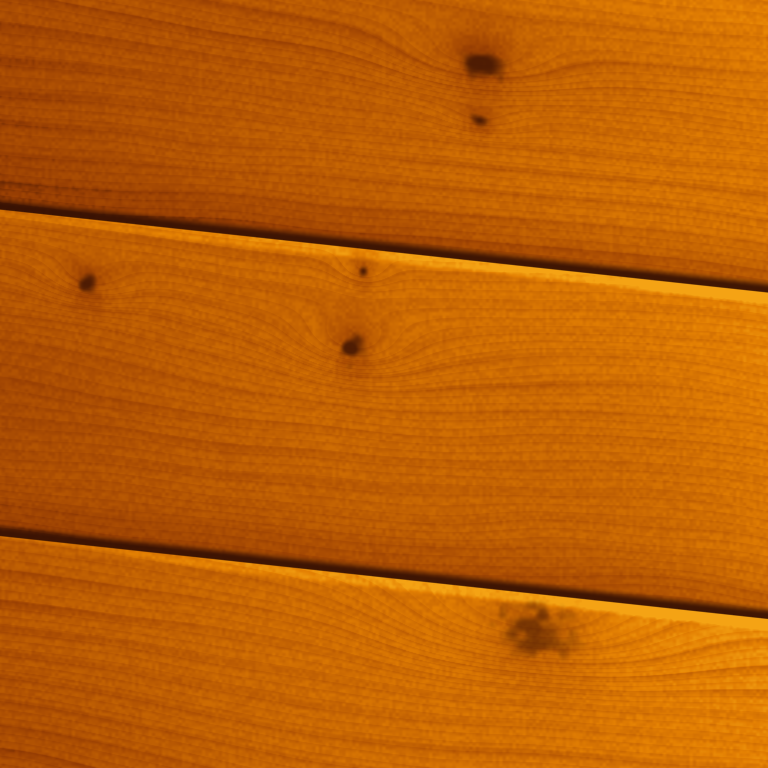
Reproduce this texture procedurally as a Shadertoy shader.

```glsl
// Amber-lit pine boards: tilted planks with seams, growth rings and knots.

const float PLANK_HEIGHT = 0.425;
const float SEAM_OFFSET = 0.303;   // height of the lower seam at the left edge
const float TILT = 0.108;          // downward slope of the boards
const float SEAM_WIDTH = 0.036;    // fractions of one plank
const float BEVEL_WIDTH = 0.045;
const float RING_COUNT = 28.0;     // growth rings per canvas height
const float FINE_COUNT = 88.0;
const float RING_DEPTH = 0.20;
const float FINE_DEPTH = 0.07;
const float SPECKLE = 0.13;
const vec2 EYE_SCALE = vec2(4.5, 2.3); // ring distortion relative to knot size

const vec3 SEAM_COLOR = vec3(0.20, 0.06, 0.01);
const vec3 KNOT_COLOR = vec3(0.25, 0.08, 0.01);
const vec3 WOOD[6] = vec3[6](
    vec3(0.41, 0.15, 0.01), vec3(0.59, 0.24, 0.01), vec3(0.68, 0.31, 0.01),
    vec3(0.78, 0.40, 0.01), vec3(0.89, 0.50, 0.01), vec3(0.96, 0.64, 0.08));

// Knots: centre, then radii along and across the board.
const int KNOT_COUNT = 6;
const vec4 KNOTS[KNOT_COUNT] = vec4[KNOT_COUNT](
    vec4(0.627, 0.915, 0.028, 0.019), vec4(0.625, 0.843, 0.013, 0.009),
    vec4(0.115, 0.630, 0.014, 0.014), vec4(0.473, 0.647, 0.008, 0.010),
    vec4(0.460, 0.545, 0.018, 0.019), vec4(0.700, 0.180, 0.046, 0.032));

float hash(vec2 p) {
    vec3 q = fract(vec3(p.xyx) * 0.1031);
    q += dot(q, q.yzx + 33.33);
    return fract((q.x + q.y) * q.z);
}

float noise(vec2 p) {
    vec2 i = floor(p), f = fract(p);
    f = f * f * (3.0 - 2.0 * f);
    return mix(mix(hash(i), hash(i + vec2(1, 0)), f.x),
               mix(hash(i + vec2(0, 1)), hash(i + vec2(1, 1)), f.x), f.y);
}

// Straightens the tilt so that boards run along x.
vec2 toBoard(vec2 p) {
    return vec2(p.x, p.y + TILT * p.x);
}

float plankCoord(vec2 board) {
    return (board.y - SEAM_OFFSET) / PLANK_HEIGHT;
}

// Late wood: darkens slowly, then ends on a sharper edge.
float growthRing(float phase) {
    float f = fract(phase);
    return smoothstep(0.45, 0.90, f) * (1.0 - smoothstep(0.90, 1.0, f));
}

vec3 woodColor(float tone) {
    float t = clamp(tone, 0.0, 1.0) * 5.0;
    int i = min(int(t), 4);
    return mix(WOOD[i], WOOD[i + 1], t - float(i));
}

void mainImage(out vec4 fragColor, in vec2 fragCoord) {
    vec2 uv = fragCoord / iResolution.xy;
    vec2 board = toBoard(uv);
    float coord = plankCoord(board);
    float plank = floor(coord);
    float across = coord - plank;
    float pixel = 1.5 / (iResolution.y * PLANK_HEIGHT);
    vec2 seed = vec2(17.0, 31.0) * (plank + 4.0);

    // Knots bend the rings, stain the wood around them and darken the core.
    float bend = 0.0, stain = 0.0, core = 0.0;
    float rough = noise(uv * 75.0 + seed) - 0.5;
    for (int i = 0; i < KNOT_COUNT; i++) {
        vec2 center = toBoard(KNOTS[i].xy);
        if (floor(plankCoord(center)) != plank) continue;
        vec2 radius = KNOTS[i].zw;
        vec2 d = board - center;
        vec2 eye = d / (radius * EYE_SCALE);
        vec2 halo = d / (radius * vec2(1.5, 2.4));
        bend += 3.0 * radius.y * exp(-dot(eye, eye));
        stain += exp(-dot(halo, halo));
        float r = length(d / radius) + rough * 0.9;
        float density = mix(0.85, 0.55, smoothstep(0.03, 0.045, radius.x));
        core = max(core, density * (1.0 - smoothstep(0.2, 1.25, r)));
    }

    // Wandering grain follows the board.
    float wander = noise(board * vec2(2.2, 5.0) + seed) * 0.055
                 + noise(board * vec2(7.0, 18.0) + seed) * 0.009;
    float grain = board.y + wander + bend;
    float patchy = noise(board * vec2(3.0, 14.0) + seed.yx);
    float rings = growthRing(grain * RING_COUNT) * mix(0.15, 1.0, patchy * patchy);
    float fine = growthRing(grain * FINE_COUNT);

    // Warm light from the right, with shade toward the foot of each plank.
    float tone = 0.43 + 0.34 * uv.x + 0.08 * (0.5 - uv.y) + 0.20 * (across - 0.5);
    tone += 0.14 * (noise(board * vec2(2.5, 6.0) + seed) - 0.5);
    tone -= 0.16 * (1.0 - smoothstep(0.0, 0.20, across));
    tone -= RING_DEPTH * rings + FINE_DEPTH * fine + 0.20 * min(stain, 1.0);
    tone += SPECKLE * (noise(uv * 230.0) - 0.5);

    // Lit bevel below each seam.
    float bevel = smoothstep(1.0 - BEVEL_WIDTH, 1.0 - 0.5 * BEVEL_WIDTH, across);
    tone += bevel * mix(0.14, 0.38, uv.x);
    vec3 color = mix(woodColor(tone), KNOT_COLOR, core);

    // Dark gap above each seam, smoothed on both sides.
    float gap = 1.0 - smoothstep(0.25 * SEAM_WIDTH, SEAM_WIDTH + pixel, across);
    gap = max(gap, smoothstep(1.0 - pixel, 1.0, across));
    fragColor = vec4(mix(color, SEAM_COLOR, 0.9 * gap), 1.0);
}
```
